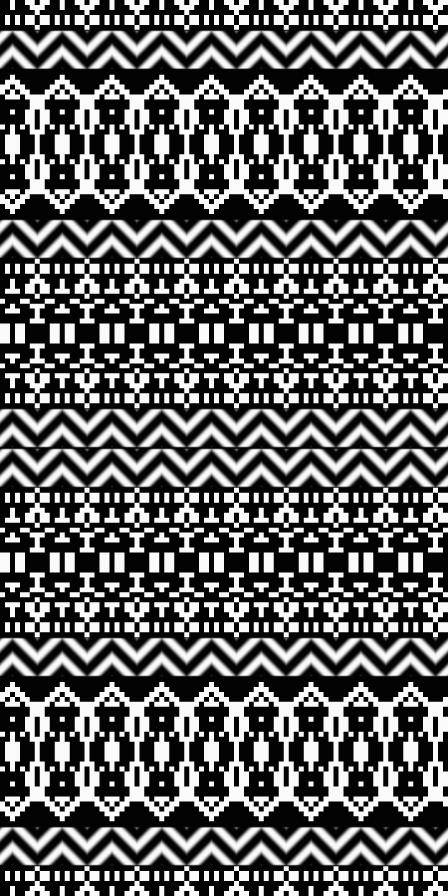
Reproduce this pattern procedurally as a WebGL 2 fragment shader.

```glsl
#version 300 es
precision highp float;
// Black and white knitted bands: stepped motifs separated by soft chevrons.

#define REPEATS 9.0          // motifs across the canvas
#define STITCHES 10.0        // stitches per motif
#define ROWS 180.0           // stitch rows down the canvas
#define BAND_PITCH 38.0      // chevron plus motif band, in rows
#define CHEVRON_ROWS 8.0
#define CHEVRON_SPACING 5.0
#define CHEVRON_PEAK 4.2     // row of the chevron tip
#define SAMPLES 4            // smoothing samples per axis
#define INK vec3(0.01)
#define WHITE vec3(0.98)

uniform vec2 u_resolution;
out vec4 fragColor;

// Inclusive rectangle of stitches; c = (columns, rows) from the motif centre.
bool block(vec2 c, float x0, float x1, float y0, float y1) {
  return c.x >= x0 && c.x <= x1 && c.y >= y0 && c.y <= y1;
}

// Paired bars, I shapes, dashes and checked flowers.
bool flowerBand(vec2 c) {
  bool bars = block(c, 1.0, 2.0, 0.0, 1.0);
  bool spool = block(c, 5.0, 5.0, 2.0, 5.0)
    || block(c, 4.0, 5.0, 2.0, 2.0) || block(c, 4.0, 5.0, 5.0, 5.0);
  bool dashes = block(c, 0.0, 1.0, 4.0, 4.0) || block(c, 2.0, 3.0, 6.0, 6.0)
    || block(c, 0.0, 0.0, 5.0, 5.0) || block(c, 5.0, 5.0, 7.0, 7.0);
  bool tee = block(c, 0.0, 1.0, 8.0, 8.0) || block(c, 0.0, 0.0, 9.0, 10.0);
  bool petals = block(c, 3.0, 4.0, 8.0, 9.0) || block(c, 4.0, 5.0, 10.0, 10.0)
    || block(c, 5.0, 5.0, 11.0, 11.0) || block(c, 3.0, 4.0, 12.0, 13.0);
  bool checks = block(c, 1.0, 1.0, 12.0, 13.0) || block(c, 5.0, 5.0, 14.0, 14.0);
  return bars || spool || dashes || tee || petals || checks;
}

// Ovals inside pinched frames that close in a stepped zigzag.
bool ovalBand(vec2 c) {
  bool oval = block(c, 0.0, 1.0, 0.0, 1.0) || block(c, 0.0, 0.0, 2.0, 3.0);
  bool frame = block(c, 5.0, 5.0, 0.0, 2.0) || block(c, 4.0, 4.0, 2.0, 6.0)
    || block(c, 3.0, 3.0, 4.0, 6.0) || block(c, 4.0, 5.0, 7.0, 7.0);
  float step0 = floor(13.5 - 0.9 * c.x);
  bool zigzag = c.y == step0 || c.y == step0 - 1.0;
  bool tee = block(c, 0.0, 1.0, 9.0, 9.0) || block(c, 0.0, 0.0, 10.0, 10.0);
  bool dots = block(c, 0.0, 0.0, 6.0, 6.0) || block(c, 2.0, 2.0, 3.0, 3.0);
  return oval || frame || zigzag || tee || dots;
}

// Parallel zigzag lines with blurred sides; t counts rows from the band top.
float chevron(float across, float t) {
  float phase = (t - CHEVRON_PEAK - across) / CHEVRON_SPACING;
  float glow = smoothstep(-0.8, 1.0, cos(6.28318 * phase));
  float edge = min(t, CHEVRON_ROWS - t);
  return glow * smoothstep(0.0, 0.4, edge);
}

float knit(vec2 uv) {
  // Fold sideways about the motif axis and vertically about the canvas middle.
  float x = mod(uv.x * REPEATS * STITCHES, STITCHES);
  float across = abs(x - 0.25 * STITCHES);
  across = min(across, STITCHES - across);
  float row = (0.5 - uv.y) * ROWS;
  float folded = abs(row);
  float local = mod(folded, BAND_PITCH);

  if (local < CHEVRON_ROWS) {
    float t = row > 0.0 ? local : CHEVRON_ROWS - local;
    return chevron(across, t);
  }
  float centre = 0.5 * (CHEVRON_ROWS + BAND_PITCH);
  vec2 stitch = floor(vec2(across + 0.5, abs(local - centre)));
  bool isOval = mod(floor(folded / BAND_PITCH), 2.0) == 1.0;
  return float(isOval ? ovalBand(stitch) : flowerBand(stitch));
}

void main() {
  // Average a grid of samples to smooth the stitch edges.
  float light = 0.0;
  for (int j = 0; j < SAMPLES; j++) {
    for (int i = 0; i < SAMPLES; i++) {
      vec2 offset = (vec2(i, j) + 0.5) / float(SAMPLES) - 0.5;
      light += knit((gl_FragCoord.xy + offset) / u_resolution);
    }
  }
  light /= float(SAMPLES * SAMPLES);
  fragColor = vec4(mix(INK, WHITE, light), 1.0);
}
```
